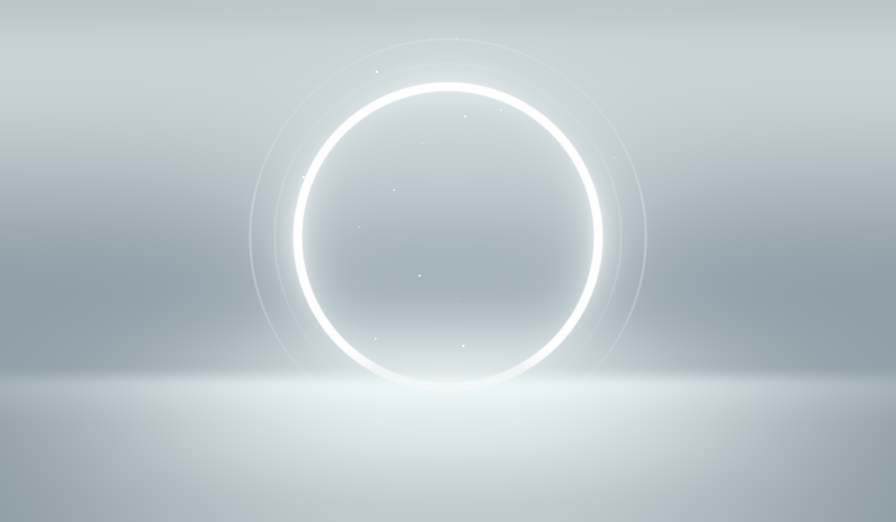
This background is drawn by a Shadertoy shader. Its source:

```glsl
// A glowing white ring standing above a softly lit floor in a misty grey room.
#define HORIZON 0.28
#define RING_CENTER vec2(0.0, 0.546)
#define RING_RADIUS 0.288
#define RING_HALF_WIDTH 0.0085
#define INNER_HALO_RADIUS 0.332
#define OUTER_HALO_RADIUS 0.379
#define SPECK_CELL 0.075
#define SPECK_RADIUS 0.0016

const vec3 WALL_LOW = vec3(0.565, 0.625, 0.650);
const vec3 WALL_HIGH = vec3(0.785, 0.825, 0.835);
const vec3 FLOOR_EDGE = vec3(0.535, 0.595, 0.620);
const vec3 FLOOR_LIT = vec3(0.875, 0.910, 0.918);
const vec3 MIST = vec3(0.930, 0.955, 0.960);

float gauss(float x, float width) {
    x /= width;
    return exp(-x * x);
}

vec2 hash2(vec2 p) {
    vec3 h = fract(vec3(p.xyx) * vec3(0.1031, 0.1030, 0.0973));
    h += dot(h, h.yzx + 33.33);
    return fract((h.xx + h.yz) * h.zy);
}

// Wall gradient and floor pool, blended over a soft horizon.
vec3 room(vec2 p) {
    vec3 wall = mix(WALL_LOW, WALL_HIGH, smoothstep(0.42, 0.88, p.y));
    wall -= 0.045 * smoothstep(0.90, 1.0, p.y);
    wall += 0.065 * gauss(p.x, 0.42) * (1.0 - smoothstep(0.6, 0.9, p.y));
    float wash = gauss(p.y - HORIZON, 0.105) * gauss(p.x, 0.46);
    wall = mix(wall, MIST, 0.75 * wash);

    float pool = exp(-pow(abs(p.x) / 0.69, 2.6));
    pool *= mix(0.64, 1.0, smoothstep(0.0, 0.2, p.y));
    vec3 ground = mix(FLOOR_EDGE, FLOOR_LIT, pool);
    ground += 0.05 * gauss(p.y - HORIZON + 0.02, 0.05);
    return mix(ground, wall, smoothstep(HORIZON - 0.02, HORIZON + 0.022, p.y));
}

// Antialiased circular line.
float circleLine(float radius, float target, float halfWidth, float pixel) {
    float edge = abs(radius - target) - halfWidth;
    return 1.0 - smoothstep(-pixel, pixel, edge);
}

// Sparse dust, at most one speck in each cell.
float dust(vec2 p, float pixel) {
    vec2 cell = floor(p / SPECK_CELL);
    vec2 spot = (cell + 0.15 + 0.7 * hash2(cell + 40.0)) * SPECK_CELL;
    vec2 trait = hash2(cell + 91.0);
    float size = SPECK_RADIUS * mix(0.5, 1.0, trait.y);
    float dotMask = 1.0 - smoothstep(0.0, size + pixel, length(p - spot));
    return dotMask * step(0.68, trait.x) * trait.y;
}

void mainImage(out vec4 fragColor, in vec2 fragCoord) {
    float pixel = 1.0 / iResolution.y;
    vec2 p = vec2(fragCoord.x - 0.5 * iResolution.x, fragCoord.y) * pixel;
    vec2 q = p - RING_CENTER;
    float radius = length(q);
    vec2 dir = q / max(radius, 0.0001);
    float gap = abs(radius - RING_RADIUS);
    vec3 color = room(p);

    // Glow gathers at the sides and the crown of the ring.
    float sides = pow(abs(dir.x), 6.0);
    float crown = pow(max(dir.y, 0.0), 8.0);
    float above = smoothstep(HORIZON - 0.08, HORIZON + 0.08, p.y);
    float nearGlow = exp(-gap / 0.035) * (0.27 + 0.43 * sides + 0.32 * crown);
    float wideGlow = 0.17 * exp(-gap / 0.11);
    color = mix(color, MIST, clamp((nearGlow + wideGlow) * above, 0.0, 1.0));

    // Faint outer circles, clearest beside the ring.
    float halo = circleLine(radius, OUTER_HALO_RADIUS, 0.002, pixel);
    halo += 0.6 * circleLine(radius, INNER_HALO_RADIUS, 0.002, pixel);
    color = mix(color, MIST, halo * (0.08 + 0.26 * sides + 0.14 * crown));

    // Bright tube, dissolving into the floor mist.
    float tube = circleLine(radius, RING_RADIUS, RING_HALF_WIDTH, 1.3 * pixel);
    float tubeFade = mix(0.3, 1.0, smoothstep(0.25, 0.34, p.y));
    color = mix(color, vec3(1.0), tube * tubeFade);

    // Dust drifting close to the ring.
    float nearRing = 1.0 - smoothstep(0.34, 0.40, radius);
    color += 0.35 * dust(p, pixel) * nearRing * above;

    fragColor = vec4(clamp(color, 0.0, 1.0), 1.0);
}
```
